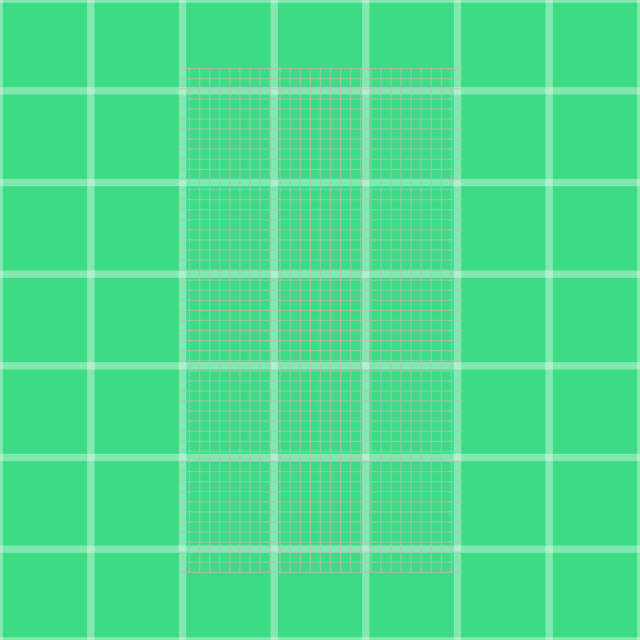
This pattern is drawn by a WebGL 2 fragment shader. Its source:

```glsl
#version 300 es
precision highp float;
// A flat green field under a coarse grid of translucent white strokes,
// with a tall block of fine grey grid lines laid over the middle.
// Each stroke is a box-filtered line, repeated by rounding to its pitch.

#define COARSE_PITCH 0.14323
#define COARSE_WIDTH 0.0115
#define COARSE_ALPHA 0.355
#define FINE_PITCH 0.01574
#define FINE_WIDTH 0.00196
#define FINE_ALPHA 0.65
#define FINE_CENTER vec2(0.5007, 0.4993)
#define FINE_HALF_SIZE vec2(0.2214, 0.3945)
#define FINE_COUNT vec2(13.0, 25.0)
#define FIELD_COLOR vec3(0.24, 0.863, 0.518)
#define FINE_COLOR vec3(0.725, 0.725, 0.735)

uniform vec2 u_resolution;
out vec4 fragColor;

// Share of a pixel covered by a band of given width, at distance d.
vec2 bandCoverage(vec2 d, float width, vec2 pixel) {
    vec2 overlap = (0.5 * (width + pixel) - abs(d)) / pixel;
    return clamp(overlap, vec2(0.0), min(vec2(1.0), width / pixel));
}

// Signed distance to the nearest line, with a limited count on each side.
vec2 nearestLine(vec2 p, float pitch, vec2 count) {
    vec2 index = clamp(floor(p / pitch + 0.5), -count, count);
    return p - pitch * index;
}

void main() {
    vec2 pixel = 1.0 / u_resolution;
    vec2 uv = gl_FragCoord.xy * pixel;
    vec3 color = FIELD_COLOR;

    // Coarse grid: the canvas centre lies in the middle of a cell.
    vec2 coarsePos = uv - 0.5 - 0.5 * COARSE_PITCH;
    vec2 coarse = bandCoverage(nearestLine(coarsePos, COARSE_PITCH, vec2(8.0)), COARSE_WIDTH, pixel);
    color = mix(color, vec3(1.0), COARSE_ALPHA * coarse.x);
    color = mix(color, vec3(1.0), COARSE_ALPHA * coarse.y);

    // Fine grid: each direction is clipped to the block's extent.
    vec2 finePos = uv - FINE_CENTER;
    vec2 fine = bandCoverage(nearestLine(finePos, FINE_PITCH, FINE_COUNT), FINE_WIDTH, pixel);
    vec2 inside = clamp((FINE_HALF_SIZE - abs(finePos)) / pixel + 0.5, 0.0, 1.0);
    fine *= inside.yx;
    color = mix(color, FINE_COLOR, FINE_ALPHA * fine.x);
    color = mix(color, FINE_COLOR, FINE_ALPHA * fine.y);

    fragColor = vec4(color, 1.0);
}
```
